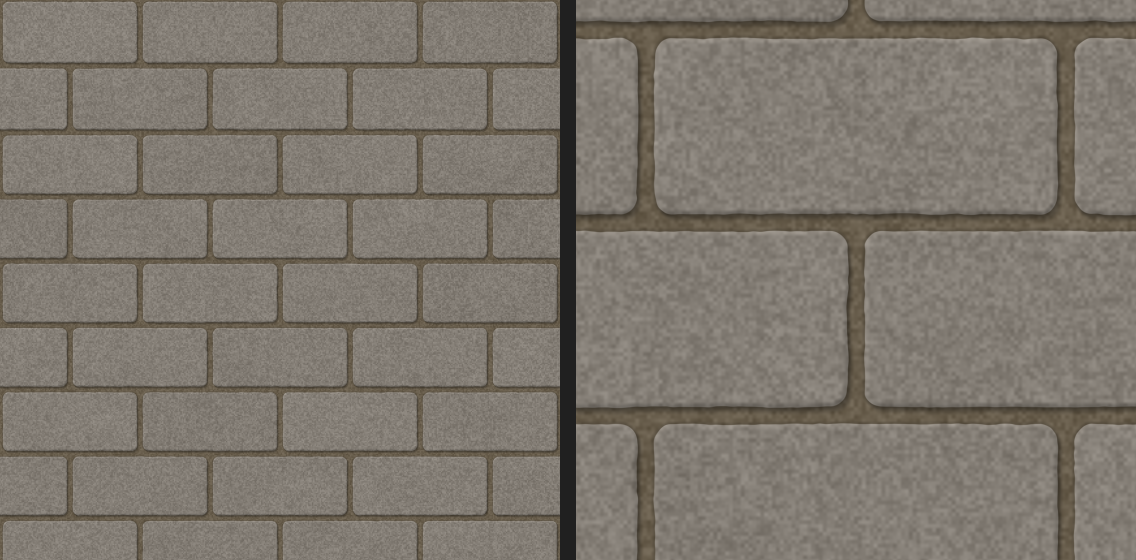
Left, the full canvas; right, a detail of the centre.
Give the GLSL for this texture, as a WebGL 2 fragment shader.

```glsl
#version 300 es
precision highp float;
// Running-bond wall of grey rounded bricks in brown mortar.
// One distance field gives the brick shape, its lit rim and its cast shadow;
// hashed value noise adds grain, soft mottling and slightly worn edges.

uniform vec2 u_resolution;
out vec4 outColor;

#define COLUMNS 4.0
#define ROW_HEIGHT 0.1148
#define TOP_ROW_HEIGHT 0.1191
#define TOP_ROWS_DEPTH 0.2363
#define JOINT_WIDTH 0.0102
#define CORNER_RADIUS 0.0105
#define EDGE_WEAR 0.0016
#define RIM_WIDTH 0.0036
#define SHADOW_REACH 0.0036
#define GRAIN_SCALE 430.0
#define GRAIN_STRENGTH 0.15
#define TINT_VARIATION 0.016

const vec3 BRICK_COLOR = vec3(0.514, 0.490, 0.458);
const vec3 MORTAR_COLOR = vec3(0.410, 0.368, 0.300);
const vec2 LIGHT_DIR = vec2(-0.55, 0.835);

float hash(vec2 p) {
    vec3 q = fract(vec3(p.xyx) * 0.1031);
    q += dot(q, q.yzx + 33.33);
    return fract((q.x + q.y) * q.z);
}

float noise(vec2 p) {
    vec2 cell = floor(p);
    vec2 f = fract(p);
    f = f * f * (3.0 - 2.0 * f);
    float low = mix(hash(cell), hash(cell + vec2(1.0, 0.0)), f.x);
    float high = mix(hash(cell + vec2(0.0, 1.0)), hash(cell + 1.0), f.x);
    return mix(low, high, f.y);
}

// Signed distance to the nearest brick (xy of result: brick id, z: distance).
vec3 brickField(vec2 p) {
    // The two top courses are a little taller than the rest.
    float depth = 1.0 - p.y - TOP_ROWS_DEPTH;
    float height = depth < 0.0 ? TOP_ROW_HEIGHT : ROW_HEIGHT;
    float course = 2.0 + depth / height;
    float row = floor(course);
    float along = p.x * COLUMNS + 0.5 * mod(row, 2.0);

    vec2 size = vec2(1.0 / COLUMNS, height);
    vec2 local = (fract(vec2(along, course)) - 0.5) * size;
    vec2 corner = abs(local) - 0.5 * (size - JOINT_WIDTH) + CORNER_RADIUS;
    float dist = length(max(corner, 0.0)) + min(max(corner.x, corner.y), 0.0) - CORNER_RADIUS;

    float wear = 0.65 * noise(p * 95.0) + 0.35 * noise(p * 230.0) - 0.5;
    return vec3(mod(floor(along), COLUMNS), row, dist + EDGE_WEAR * wear);
}

void main() {
    vec2 p = gl_FragCoord.xy / u_resolution.y;
    float pixel = 1.0 / u_resolution.y;
    vec3 brick = brickField(p);
    float dist = brick.z;

    // Fine grain over two scales, and broad faint mottling.
    float grain = 0.65 * noise(p * GRAIN_SCALE) + 0.35 * noise(p * GRAIN_SCALE * 0.53 + 17.0) - 0.5;
    float mottle = 0.6 * noise(p * 16.0) + 0.4 * noise(p * 55.0 + 9.0) - 0.5;

    // Brick face with its own tint; the rim is bright toward the light.
    float facing = (brickField(p + LIGHT_DIR * 0.002).z - dist) / 0.002;
    float rim = smoothstep(-RIM_WIDTH, -0.0004, dist);
    float tint = (hash(brick.xy + 3.7) - 0.5) * TINT_VARIATION;
    vec3 face = BRICK_COLOR + tint + 0.028 * mottle + GRAIN_STRENGTH * grain;
    face *= 1.0 + rim * (facing > 0.0 ? 0.13 : 0.22) * clamp(facing, -1.0, 1.0);

    // Mortar, darkened close to bricks and in the shadow they cast.
    float caster = brickField(p + LIGHT_DIR * SHADOW_REACH).z;
    float shadow = 1.0 - smoothstep(-0.0015, 0.002, caster);
    float contact = 1.0 - smoothstep(0.0, 0.0025, dist);
    vec3 mortar = MORTAR_COLOR + GRAIN_STRENGTH * 0.9 * grain;
    mortar *= 1.0 - 0.22 * shadow - 0.14 * contact;

    float coverage = 1.0 - smoothstep(-0.75 * pixel, 0.75 * pixel, dist);
    outColor = vec4(mix(mortar, face, coverage), 1.0);
}
```
